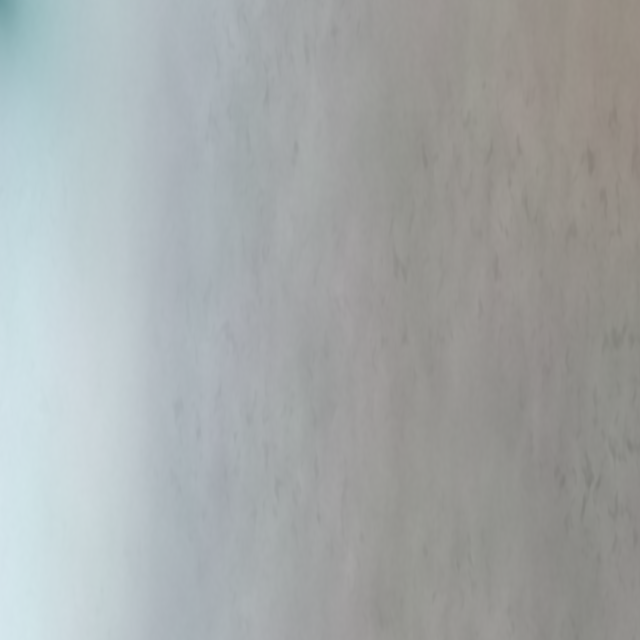
A Shadertoy shader for this texture:

```glsl
// Brushed, softly lit plaster wall: cool daylight on the left fades to warm grey
// on the right. A chain of colour blends gives the light; gradient noise stretched
// along y adds broad bands, tinted stains, fine streaks and dark flecks.

#define PALE_BLUE  vec3(0.812, 0.880, 0.902)
#define SOFT_WHITE vec3(0.782, 0.826, 0.840)
#define COOL_GREY  vec3(0.672, 0.706, 0.728)
#define MID_GREY   vec3(0.640, 0.650, 0.655)
#define WARM_GREY  vec3(0.597, 0.590, 0.576)
#define TAUPE      vec3(0.560, 0.548, 0.528)
#define BAND_DEPTH   0.032
#define TINT_DEPTH   0.015
#define STREAK_DEPTH 0.036
#define FLECK_DEPTH  0.050
#define GRAIN_DEPTH  0.012

// Random direction for a lattice point
vec2 hashGradient(vec2 cell) {
    vec3 p = fract(cell.xyx * vec3(0.1031, 0.1030, 0.0973));
    p += dot(p, p.yzx + 33.33);
    return 2.0 * fract((p.xx + p.yz) * p.zy) - 1.0;
}

// Gradient noise, roughly -0.7 to 0.7
float noise(vec2 p) {
    vec2 cell = floor(p), f = p - cell;
    vec2 w = f * f * f * (f * (f * 6.0 - 15.0) + 10.0);
    vec2 e = vec2(0.0, 1.0);
    float low  = mix(dot(hashGradient(cell), f),
                     dot(hashGradient(cell + e.yx), f - e.yx), w.x);
    float high = mix(dot(hashGradient(cell + e.xy), f - e.xy),
                     dot(hashGradient(cell + e.yy), f - e.yy), w.x);
    return mix(low, high, w.y);
}

float fbm(vec2 p) {
    float sum = 0.0, amplitude = 1.0;
    for (int octave = 0; octave < 4; octave++) {
        sum += amplitude * noise(p);
        p = p * 2.03 + vec2(17.3, 9.1);
        amplitude *= 0.5;
    }
    return sum;
}

// Smooth light falling across the wall
vec3 wallLight(vec2 uv) {
    float x = uv.x + 0.02 * (0.5 - uv.y);
    vec3 color = mix(PALE_BLUE, SOFT_WHITE, smoothstep(0.02, 0.16, x));
    color = mix(color, COOL_GREY, smoothstep(0.13, 0.29, x));
    color = mix(color, MID_GREY, smoothstep(0.28, 0.48, x));
    color = mix(color, WARM_GREY, smoothstep(0.43, 0.66, x));
    color = mix(color, TAUPE, smoothstep(0.65, 1.02, x));

    // Left side brightens downwards and sinks to teal in the upper corner
    float leftSide = 1.0 - smoothstep(0.05, 0.30, uv.x);
    color += leftSide * mix(vec3(0.012), vec3(-0.078, -0.055, -0.055),
                            smoothstep(0.3, 1.0, uv.y));
    float corner = exp(-12.0 * length(vec2(uv.x, 1.0 - uv.y) * vec2(1.3, 0.8)));
    color -= corner * vec3(0.30, 0.22, 0.22);

    // Brown cast in the upper right, neutral grey below
    float rightSide = smoothstep(0.55, 1.0, uv.x);
    color += rightSide * mix(vec3(-0.010, 0.000, 0.004),
                             vec3(0.026, 0.004, -0.012), smoothstep(0.3, 0.9, uv.y));
    return color;
}

void mainImage(out vec4 fragColor, in vec2 fragCoord) {
    vec2 uv = fragCoord / iResolution.xy;
    vec3 color = wallLight(uv);

    // Slight wobble keeps the vertical marks from looking ruled
    vec2 p = uv + vec2(0.006 * noise(uv * vec2(9.0, 14.0)), 0.0);
    float texturing = mix(0.35, 1.0, smoothstep(0.10, 0.45, uv.x));

    // Broad bands and pink to green stains
    color += BAND_DEPTH * mix(0.7, 1.0, texturing) * fbm(p * vec2(9.0, 2.4) + 3.7);
    float tint = fbm(p * vec2(10.0, 3.2) + 41.0);
    color += TINT_DEPTH * tint * vec3(0.7, -0.5, 0.4);

    // Fine brush streaks, gathered in patches
    float patches = smoothstep(-0.35, 0.45, fbm(uv * vec2(5.0, 3.0) + 12.5));
    float streaks = fbm(p * vec2(36.0, 10.0) + 77.0);
    color += STREAK_DEPTH * texturing * mix(0.45, 1.0, patches) * streaks;

    // Short soft flecks, denser near the lower right edge
    float edgeWear = smoothstep(0.78, 1.0, uv.x) * exp(-16.0 * pow(uv.y - 0.27, 2.0));
    float fleckField = noise(p * vec2(66.0, 18.0) + 130.0)
                     + 0.6 * noise(p * vec2(135.0, 48.0) + 59.0);
    float flecks = smoothstep(0.05, 0.75, fleckField + 0.12 * edgeWear);
    color -= FLECK_DEPTH * texturing * (patches + 0.6 * edgeWear) * flecks;

    // Faint soft mottling
    color += GRAIN_DEPTH * mix(0.5, 1.0, texturing) * noise(uv * vec2(120.0, 75.0) + 201.0);

    fragColor = vec4(clamp(color, 0.0, 1.0), 1.0);
}
```
